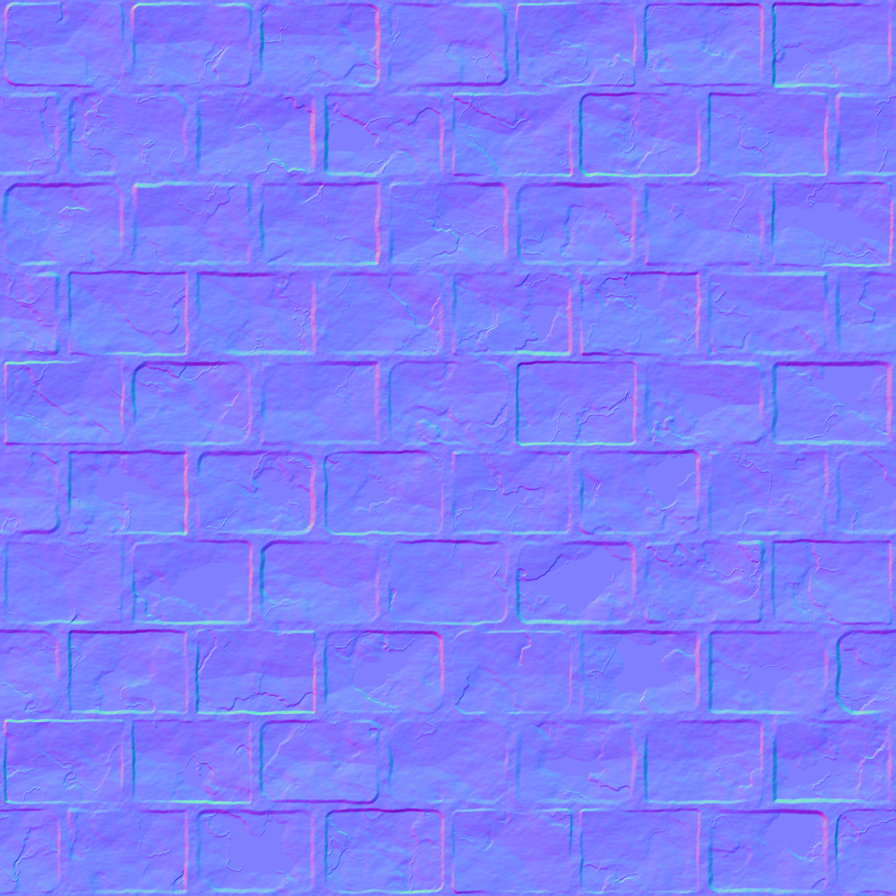
Give the GLSL for this texture map, as a Shadertoy shader.

```glsl
const vec2 GRID = vec2(7.0, 10.0);
const float TAU = 6.2831853;

float hash(vec2 p) {
    return fract(sin(dot(p, vec2(127.1, 311.7))) * 43758.5453);
}

// Value noise that wraps every `period` cells
float noise(vec2 p, float period) {
    vec2 i = floor(p), f = fract(p);
    f = f * f * f * (f * (f * 6.0 - 15.0) + 10.0);
    vec2 a = mod(i, period), b = mod(i + 1.0, period);
    return mix(mix(hash(a), hash(vec2(b.x, a.y)), f.x),
               mix(hash(vec2(a.x, b.y)), hash(b), f.x), f.y);
}

float fbm(vec2 p, float period) {
    float sum = 0.0, amp = 0.5;
    for (int i = 0; i < 4; i++) {
        sum += amp * noise(p, period);
        p *= 2.0;
        period *= 2.0;
        amp *= 0.5;
    }
    return sum;
}

float roundBox(vec2 p, vec2 halfSize, float radius) {
    vec2 q = abs(p) - halfSize + radius;
    return length(max(q, 0.0)) + min(max(q.x, q.y), 0.0) - radius;
}

// Broad chiselled planes meeting in a shallow crown
float facets(vec2 p, vec2 cell) {
    float h = 1.0;
    for (int i = 0; i < 5; i++) {
        vec2 seed = cell + float(i) * vec2(17.3, 5.9);
        float angle = TAU * (float(i) + hash(seed)) / 5.0;
        float slope = mix(0.03, 0.14, hash(seed + 31.7));
        float offset = mix(0.0004, 0.0028, hash(seed + 57.1));
        vec2 downhill = vec2(0.55 * cos(angle), sin(angle));
        h = min(h, offset - slope * dot(downhill, p));
    }
    return h;
}

// Broken ledges and hairline cracks
float creases(vec2 p, vec2 seed) {
    vec2 q = mat2(0.8, 0.6, -0.6, 0.8) * p * 17.0 + seed;
    q += 0.9 * vec2(fbm(q * 2.0, 289.0), fbm(q * 2.0 + 41.0, 289.0));
    float ledge = noise(q, 289.0);
    float crack = noise(q * 1.3 + 73.0, 289.0);
    float strength = smoothstep(0.25, 0.8, noise(q * 1.7 + 19.0, 289.0));
    float stepUp = smoothstep(0.465, 0.535, ledge);
    float groove = 1.0 - smoothstep(0.0, 0.035, abs(crack - 0.5));
    return strength * (0.0013 * stepUp - 0.0006 * groove);
}

float brickTop(vec2 p, vec2 cell) {
    vec2 seed = 100.0 * vec2(hash(cell + 3.1), hash(cell + 8.7));
    float lift = mix(0.0008, 0.0032, hash(cell + 12.3));
    float grain = 0.0024 * (fbm(p * vec2(36.0, 48.0) + seed, 289.0) - 0.47);
    float rock = facets(p, cell) + creases(p, seed) + grain;
    // Worn bricks are ground flat at a lower level
    float wear = hash(cell + 23.9);
    float cap = mix(-0.0001, 0.0026, sqrt(wear));
    return lift + min(rock, cap);
}

float surfaceHeight(vec2 uv) {
    // Running bond with wrapped brick identities
    vec2 g = uv * GRID;
    float row = floor(g.y);
    g.x += 0.5 * mod(row + 1.0, 2.0);
    vec2 cell = mod(floor(g), GRID);
    vec2 p = (fract(g) - 0.5) / GRID;

    // Ragged outline
    vec2 halfSize = 0.5 / GRID - vec2(0.0042, 0.0028);
    float radius = mix(0.004, 0.021, pow(hash(cell + 44.0), 2.0));
    float wobble = 0.0048 * (fbm(uv * 48.0, 48.0) - 0.47);
    float edge = roundBox(p, halfSize, radius) + wobble;
    float bevel = mix(0.0032, 0.0065, hash(cell + 66.0));
    float mask = 1.0 - smoothstep(-bevel, 0.0, edge);

    float mortar = 0.0026 * (fbm(uv * 64.0, 64.0) - 0.47) - 0.0012;
    return mix(mortar, brickTop(p, cell), mask);
}

// Tangent-space normal with the green axis pointing down
vec3 surfaceNormal(vec2 uv, float e) {
    vec2 d = vec2(e, 0.0);
    float dx = surfaceHeight(uv + d.xy) - surfaceHeight(uv - d.xy);
    float dy = surfaceHeight(uv + d.yx) - surfaceHeight(uv - d.yx);
    return normalize(vec3(-dx, dy, 2.0 * e));
}

void mainImage(out vec4 fragColor, in vec2 fragCoord) {
    vec2 uv = fragCoord / iResolution.xy;
    vec3 normal = surfaceNormal(uv, 0.0009);
    fragColor = vec4(0.5 + 0.5 * normal, 1.0);
}
```
